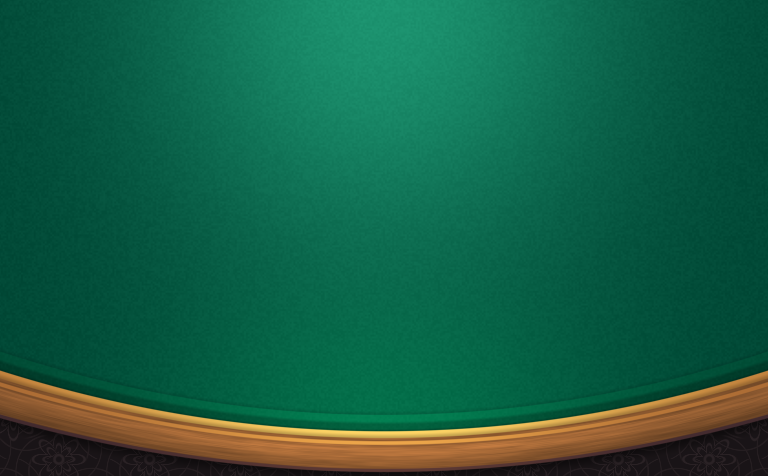
This background is drawn by a Shadertoy shader. Its source:

```glsl
// Green felt card table with a curved, lit wooden rail over dark floral cloth.

float hash(vec2 p) {
    vec3 q = fract(p.xyx * vec3(0.1031, 0.103, 0.0973));
    q += dot(q, q.yzx + 33.33);
    return fract((q.x + q.y) * q.z);
}

float noise(vec2 p) {
    vec2 i = floor(p), f = fract(p);
    f = f * f * (3.0 - 2.0 * f);
    return mix(mix(hash(i), hash(i + vec2(1, 0)), f.x),
               mix(hash(i + vec2(0, 1)), hash(i + vec2(1, 1)), f.x), f.y);
}

// Coverage of everything past an edge, softened by about one pixel
float past(float edge, float t, float blur) {
    return smoothstep(edge - blur, edge + blur, t);
}

float stroke(float dist) {
    return 1.0 - smoothstep(0.001, 0.0045, abs(dist));
}

// Outlined flowers with curled tendrils, repeated on a staggered grid
float floral(vec2 p) {
    float ink = 0.0;
    for (int i = 0; i < 2; i++) {
        vec2 cell = (fract(p / 0.19 + 0.5 * float(i)) - 0.5) * 0.19;
        float r = length(cell), a = atan(cell.y, cell.x);
        float petals = abs(cos(a * 4.0));
        ink = max(ink, stroke(r - 0.026 - 0.028 * petals));
        ink = max(ink, stroke(r - 0.014 - 0.018 * petals));
        ink = max(ink, stroke(r - 0.009));
        float curl = sin(a * 3.0 + r * 110.0) * r * 0.22;
        ink = max(ink, stroke(curl) * past(0.058, r, 0.004) * 0.7);
    }
    return ink;
}

vec3 feltColor(float x, float y, float grain) {
    float lamp = exp(-2.5 * x * x - 3.0 * (1.0 - y) * (1.0 - y));
    float lowGlow = exp(-3.0 * x * x - pow((y - 0.1) / 0.27, 2.0));
    vec3 felt = vec3(0.0, 0.275, 0.205);
    felt += lamp * vec3(0.11, 0.30, 0.23) + lowGlow * vec3(0.0, 0.13, 0.06);
    return felt + (grain - 0.5) * vec3(0.02, 0.035, 0.03);
}

vec3 woodColor(float x, float t, vec2 uv) {
    // Long fibres follow the bend of the rail
    float fibre = noise(vec2(uv.x * 14.0, t * 22.0)) * 0.6
                + noise(vec2(uv.x * 45.0, t * 48.0 + 7.0)) * 0.4;
    vec3 wood = mix(vec3(0.55, 0.35, 0.19), vec3(0.73, 0.46, 0.24), exp(-2.5 * x * x));
    wood *= 0.86 + 0.28 * fibre;
    return wood * (1.0 - 0.28 * smoothstep(0.45, 0.95, t));
}

void mainImage(out vec4 fragColor, in vec2 fragCoord) {
    vec2 uv = fragCoord / iResolution.xy;
    float x = uv.x * 2.0 - 1.0, y = uv.y;

    // Position across the rail: 0 at its inner rim, 1 at its outer edge
    float width = 0.084 + 0.014 * x * x;
    float t = (0.094 + 0.1276 * x * x - y) / width;
    float blur = 0.8 / (iResolution.y * width);
    float center = exp(-3.0 * x * x);
    float grain = noise(uv * vec2(420.0, 261.0));

    vec3 color = feltColor(x, y, grain);

    // Raised felt cushion with a lit upper fold and a shaded base
    vec3 cushion = mix(vec3(0.0, 0.29, 0.205), vec3(0.01, 0.50, 0.32), center);
    cushion *= 1.0 - 0.24 * smoothstep(-0.26, -0.16, t);
    cushion *= 1.0 - 0.22 * smoothstep(-0.07, 0.0, t);
    cushion += (grain - 0.5) * 0.02;
    color *= 1.0 - 0.12 * smoothstep(-0.52, -0.41, t);
    color = mix(color, cushion, past(-0.41, t, blur));

    // Wooden rail: gilded rim, groove, second bead, broad face
    vec3 wood = woodColor(x, t, uv);
    vec3 gold = mix(vec3(0.73, 0.47, 0.22), vec3(1.0, 0.84, 0.40), exp(-2.2 * x * x));
    vec3 bead = mix(vec3(0.66, 0.41, 0.20), vec3(0.93, 0.65, 0.29), center);
    vec3 rail = gold * (1.0 - 0.22 * smoothstep(0.04, 0.17, t));
    rail = mix(rail, wood * 0.84, past(0.17, t, blur));
    rail = mix(rail, bead, past(0.25, t, blur));
    rail = mix(rail, wood * 0.88, past(0.34, t, blur));
    rail = mix(rail, wood, past(0.39, t, blur));
    vec3 lip = mix(vec3(0.25, 0.16, 0.18), vec3(0.36, 0.22, 0.20), center);
    rail = mix(rail, lip, past(0.94, t, blur));
    color = mix(color, rail, past(0.0, t, blur));

    // Dark cloth below, shaded by the rail
    vec2 clothPos = vec2(abs(x) * 0.803 - 0.68, y - 0.035);
    vec3 cloth = vec3(0.10, 0.08, 0.09) + floral(clothPos) * vec3(0.065, 0.052, 0.055);
    cloth *= 0.55 + 0.45 * smoothstep(1.0, 1.35, t);
    color = mix(color, cloth, past(1.02, t, blur));

    fragColor = vec4(clamp(color, 0.0, 1.0), 1.0);
}
```
